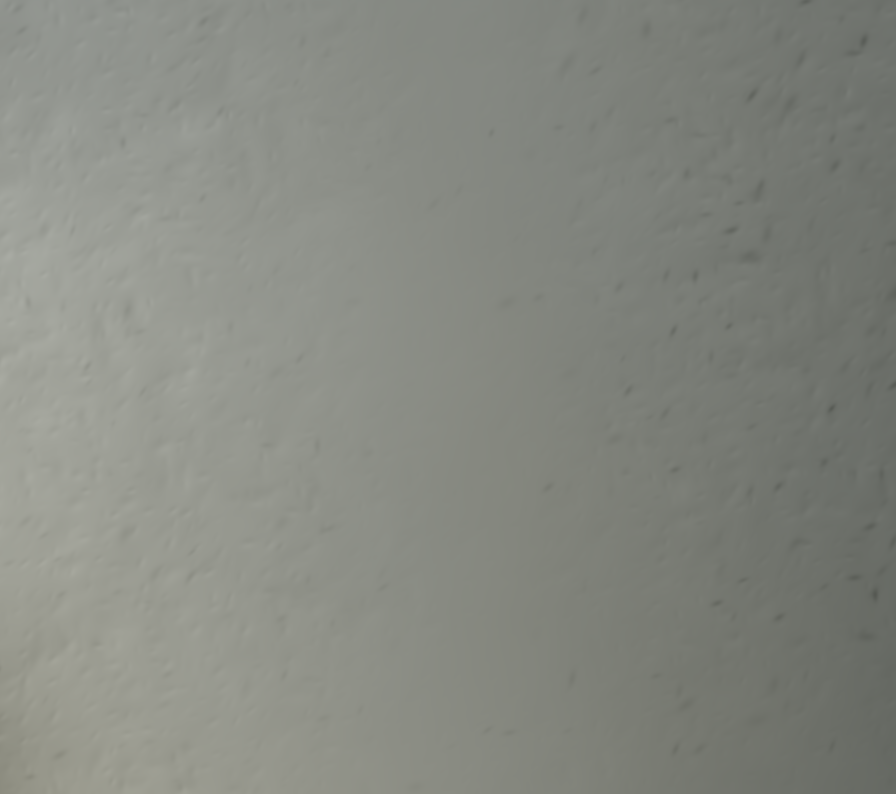
Give the GLSL for this texture, as a WebGL 2 fragment shader.

```glsl
#version 300 es
precision highp float;
// A softly lit, grey plaster-like surface: a broad light falloff from left to right,
// slanted relief built from scattered embossed grains (cellular noise) over cloudy
// patches, and scattered soft dark dents, with a smooth band through the middle.

#define LIGHT_LEFT 0.656
#define LIGHT_FALL 0.226
#define WARM_TINT vec3(0.014, 0.0, -0.027)
#define BASE_TINT vec3(-0.014, 0.0, -0.022)
#define SLANT 0.85
#define FINE_CELLS 46.0
#define COARSE_CELLS 25.0
#define BROAD_CELLS 13.0
#define DENT_CELLS 30.0
#define RELIEF 0.055
#define DENT_DEPTH 0.105
#define MOTTLE 0.008

uniform vec2 u_resolution;
out vec4 fragColor;

vec3 hash3(vec2 cell) {
    vec3 h = fract(cell.xyx * vec3(0.1031, 0.1030, 0.0973));
    h += dot(h, h.yxz + 33.33);
    return fract((h.xxy + h.yzz) * h.zyx);
}

// Scattered slanted grains. x: embossed slope, y: dent darkness.
vec2 grains(vec2 p, float cells, float keep, vec2 size) {
    p *= cells;
    vec2 home = floor(p);
    vec2 sum = vec2(0.0);
    for (int j = -1; j <= 1; j++) {
        for (int i = -1; i <= 1; i++) {
            vec2 cell = home + vec2(i, j);
            vec3 place = hash3(cell + cells);
            vec3 trait = hash3(cell + cells * 3.0 + 71.0);
            float angle = SLANT + (trait.x - 0.5) * 1.3;
            vec2 axis = vec2(cos(angle), sin(angle));
            vec2 d = p - cell - 0.15 - 0.7 * place.xy;
            vec2 q = vec2(dot(d, axis), dot(d, vec2(axis.y, -axis.x)));
            q /= size * mix(0.6, 1.0, trait.y);
            float bump = exp(-dot(q, q));
            float present = 1.0 - smoothstep(keep - 0.06, keep, place.z);
            float strength = mix(0.2, 1.0, trait.z * trait.z);
            sum += present * strength * bump * vec2(q.y, 1.0);
        }
    }
    return sum;
}

// Layered sines, used for cloudy patches.
float clouds(vec2 p) {
    float sum = 0.0;
    float amp = 0.5;
    for (int k = 0; k < 4; k++) {
        p = mat2(0.8, 0.6, -0.6, 0.8) * p * 1.7 + 1.3;
        sum += amp * sin(p.x + 1.4 * sin(p.y * 0.8)) * cos(p.y);
        amp *= 0.65;
    }
    return sum;
}

void main() {
    vec2 uv = gl_FragCoord.xy / u_resolution;
    vec2 p = gl_FragCoord.xy / u_resolution.y;
    float patchy = clouds(p * 3.0);

    // Broad lighting, dimmer toward the corners
    float tone = LIGHT_LEFT - LIGHT_FALL * uv.x;
    tone += 0.036 * (uv.y - 0.5) * smoothstep(0.4, 1.0, uv.x);
    tone -= 0.075 * exp(-uv.x * 3.5) * smoothstep(0.6, 1.05, uv.y);
    tone -= 0.090 * exp(-uv.x * 13.0) * smoothstep(0.36, 0.0, uv.y);
    tone -= 0.014 * exp(-uv.x * 14.0);
    tone += MOTTLE * patchy;

    // Roughness: strong at the left, lighter at the upper right, calm between
    float edge = uv.x + 0.08 * patchy;
    float left = 1.0 - smoothstep(0.12, 0.52, edge);
    float right = smoothstep(0.55, 0.85, edge) * smoothstep(-0.2, 0.5, uv.y);
    float rough = 0.10 + 0.80 * left + 0.55 * right;

    // Embossed relief in three sizes, on slightly bent coordinates
    vec2 bent = p + 0.006 * vec2(sin(p.y * 31.0), sin(p.x * 27.0 + p.y * 9.0));
    float slope = grains(bent, FINE_CELLS, 0.9, vec2(0.42, 0.26)).x;
    slope += grains(bent + 3.7, COARSE_CELLS, 0.9, vec2(0.45, 0.28)).x;
    slope += 0.8 * grains(bent + 6.2, BROAD_CELLS, 0.9, vec2(0.46, 0.34)).x;
    tone += rough * (RELIEF * slope + 1.2 * MOTTLE * clouds(bent * 15.0));

    // Soft dark dents of two sizes with a faint lit rim
    float density = 0.10 + 0.20 * left + 0.24 * right;
    vec2 dent = grains(bent + 9.1, DENT_CELLS, density, vec2(0.30, 0.14));
    dent += 0.7 * grains(bent + 5.3, DENT_CELLS * 0.7, density, vec2(0.30, 0.16));
    float depth = DENT_DEPTH * (0.35 + 0.35 * right + 0.15 * left);
    tone += depth * (0.45 * dent.x - dent.y);

    // Warm at the lower left, neutral toward the top and right
    float warmth = 0.95 - 0.9 * uv.x - 0.9 * uv.y * (1.0 - uv.x);
    warmth += 0.14 * clouds(p * 2.1 + 5.0);
    vec3 colour = vec3(tone) + BASE_TINT + warmth * WARM_TINT;
    fragColor = vec4(clamp(colour, 0.0, 1.0), 1.0);
}
```
